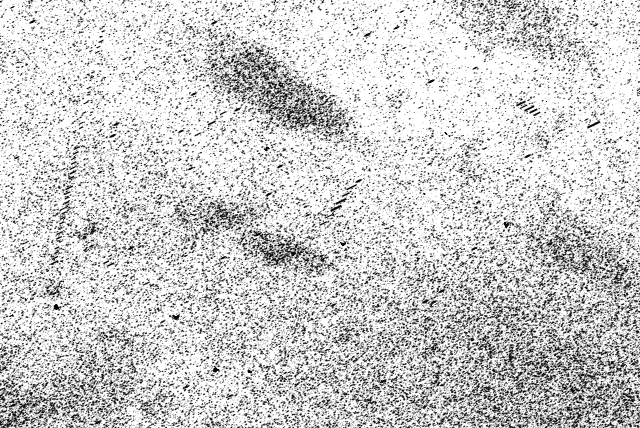
Give the GLSL for this texture, as a Shadertoy shader.

```glsl
vec3 hash3(vec2 cell) {
    vec3 h = fract(cell.xyx * vec3(0.1031, 0.1030, 0.0973));
    h += dot(h, h.yxz + 33.33);
    return fract((h.xxy + h.yzz) * h.zyx);
}

// Maps onto axes turned by an angle: x runs along it, y across it
mat2 turn(float angle) {
    float c = cos(angle), s = sin(angle);
    return mat2(c, -s, s, c);
}

// Layered, warped sines, roughly -1 to 1
float clouds(vec2 p) {
    float sum = 0.0, amplitude = 0.5;
    for (int i = 0; i < 6; i++) {
        p = turn(1.1) * p * 1.75 + 3.7;
        sum += amplitude * sin(p.x + 1.4 * sin(p.y * 1.2));
        amplitude *= 0.74;
    }
    return sum * 0.8;
}

// Cellular dots, one per cell at most; q is in cells
float specks(vec2 q, float density, float size, float soft) {
    vec2 home = floor(q);
    float clear = 1.0;
    for (int y = -1; y <= 1; y++)
    for (int x = -1; x <= 1; x++) {
        vec2 cell = home + vec2(x, y);
        vec3 h = hash3(cell + 700.0);
        if (h.z > density) continue;
        float vary = fract(h.z * 57.0 + h.x * 9.0);
        float radius = size * (0.15 + 0.6 * vary * vary);
        float d = length(q - cell - h.xy) - radius;
        clear *= 1.0 - clamp(0.5 - d / soft, 0.0, 1.0);
    }
    return 1.0 - clear;
}

// Ragged oval stain, tapered toward its far end
float smudge(vec2 p, vec2 centre, vec2 radii, float angle, float ragged) {
    vec2 q = turn(angle) * (p - centre) / radii;
    q.y /= max(0.3, 1.0 - 0.4 * q.x);
    return 1.0 - smoothstep(0.55, 1.25, length(q) + 0.25 * ragged);
}

// Row of short slanted strokes stepping from a to b
float hatch(vec2 p, vec2 a, vec2 b, float reach, float kept, float px) {
    mat2 slant = turn(0.45);
    vec2 q = slant * (p - a), span = slant * (b - a);
    float pitch = 0.0095 * sign(span.y);
    float row = floor(q.y / pitch);
    float along = (row + 0.5) * pitch / span.y;
    vec3 h = hash3(vec2(row + 90.0, floor(a.x * 400.0)));
    if (along < 0.0 || along > 1.0 || h.x > kept) return 0.0;
    vec2 d = abs(q - span * along - vec2((h.y - 0.5) * 0.006, 0.0));
    d -= vec2(reach * (0.5 + 0.5 * h.z), 0.0012 + 0.08 * reach * h.y);
    return clamp(0.5 - max(d.x, d.y) / px, 0.0, 1.0);
}

// How thickly the grain lies
float grainDensity(vec2 p) {
    float broad = clouds(p * vec2(2.0, 3.0));
    float fine = clouds(p * 14.0 + 5.0);
    float low = 1.0 - smoothstep(0.0, 0.65, p.y);
    float density = 0.19 + 0.07 * broad + 0.09 * fine + 0.13 * low;
    density += 0.07 * clouds(p * 40.0);
    density += 0.10 * (1.0 - smoothstep(0.3, 0.9, p.y));
    density += 0.36 * low * smoothstep(0.4, 1.4, p.x);
    density -= 0.08 * smudge(p, vec2(1.0, 0.82), vec2(0.3, 0.2), -0.3, broad);

    density += 0.62 * smudge(p, vec2(0.655, 0.78), vec2(0.23, 0.068), -0.53, fine);
    density += 0.40 * smudge(p, vec2(1.21, 0.95), vec2(0.19, 0.075), -0.5, fine);
    density += 0.40 * smudge(p, vec2(0.54, 0.50), vec2(0.10, 0.035), 0.1, fine);
    density += 0.40 * smudge(p, vec2(0.67, 0.41), vec2(0.12, 0.04), -0.35, fine);
    density += 0.28 * smudge(p, vec2(1.37, 0.40), vec2(0.17, 0.06), -0.5, fine);
    density += 0.24 * smudge(p, vec2(0.22, 0.10), vec2(0.17, 0.11), 0.9, fine);
    density += 0.32 * smudge(p, vec2(0.02, 0.04), vec2(0.11, 0.07), 0.0, fine);
    density += 0.13 * smudge(p, vec2(0.34, 0.52), vec2(0.28, 0.13), -0.4, broad);
    // Small scattered stains
    density += 0.35 * specks(p * 10.0 + 0.25 * fine, 0.22, 0.35, 0.22);
    return clamp(density, 0.04, 1.0);
}

void mainImage(out vec4 fragColor, in vec2 fragCoord) {
    float px = 1.0 / iResolution.y;
    vec2 p = fragCoord * px;
    float density = grainDensity(p);
    mat2 slant = turn(0.45);

    // Slanted grain, averaged over four samples
    float ink = 0.0;
    for (int i = 0; i < 4; i++) {
        vec2 offset = (vec2(i % 2, i / 2) - 0.5) * 0.6 * px;
        vec2 q = slant * (p + offset) * vec2(265.0, 430.0);
        ink += 0.25 * specks(q, density, 0.85 + 0.3 * density, 190.0 * px);
    }

    // Stray dashes and solid blots
    float dashes = specks(slant * p * vec2(42.0, 130.0), 0.018, 0.5, 100.0 * px);
    vec2 rough = p + 0.0025 * sin(p.yx * 420.0 + 2.0 * sin(p * 230.0));
    float blots = specks(rough * 16.0, 0.08, 0.17, 16.0 * px);
    ink = max(ink, max(dashes, blots));

    // Hatched scratch tracks
    ink = max(ink, hatch(p, vec2(0.125, 0.38), vec2(0.18, 0.66), 0.010, 0.95, px));
    ink = max(ink, hatch(p, vec2(0.18, 0.66), vec2(0.245, 0.95), 0.006, 0.5, px));
    ink = max(ink, hatch(p, vec2(0.42, 0.65), vec2(0.55, 0.76), 0.011, 0.9, px));
    ink = max(ink, hatch(p, vec2(0.75, 0.47), vec2(0.835, 0.58), 0.018, 0.95, px));
    ink = max(ink, hatch(p, vec2(1.21, 0.76), vec2(1.26, 0.73), 0.013, 1.0, px));
    ink = max(ink, hatch(p, vec2(1.38, 0.70), vec2(1.40, 0.725), 0.030, 1.0, px));
    ink = max(ink, hatch(p, vec2(0.22, 0.40), vec2(0.36, 0.33), 0.009, 0.6, px));

    fragColor = vec4(vec3(mix(1.0, 0.03, ink)), 1.0);
}
```
